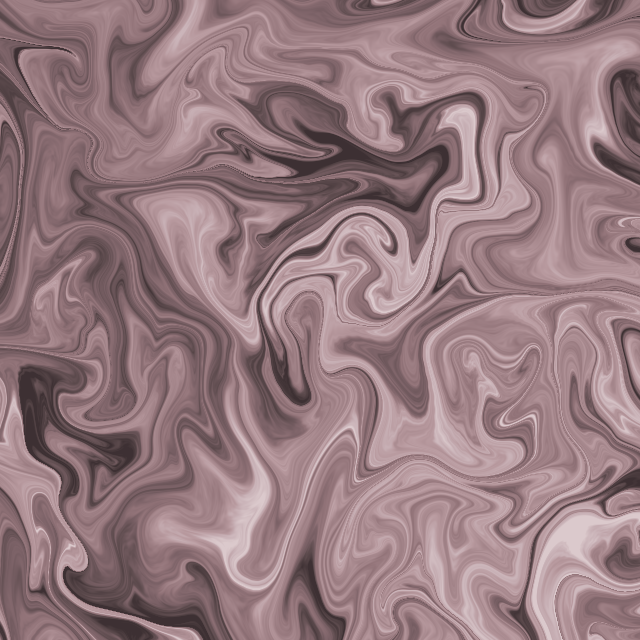
Reproduce this texture procedurally as a WebGL 1 fragment shader.

```glsl
precision highp float;
// Mauve marbled fluid: layered noise stretched and folded by a swirling flow.
uniform vec2 u_resolution;

#define FLOW_SCALE 4.6    // large swirls across the canvas
#define FLOW_STEPS 36     // advection steps
#define FLOW_STEP 0.1     // length of one step
#define FLOW_DRIFT 0.35   // change of the flow along the path
#define EDDY 0.5          // speed of the small swirls
#define PIGMENT_SCALE 5.2 // pigment blotches across the unstirred canvas
#define PERSISTENCE 0.62  // weight of each finer pigment layer
#define CONTRAST 5.1
#define MID_TONE 3.25

const mat2 TURN = mat2(0.8, 0.6, -0.6, 0.8);

float hash(vec2 cell) {
  vec3 h = fract(vec3(cell.xyx) * vec3(0.1031, 0.1030, 0.0973));
  h += dot(h, h.yzx + 33.33);
  return fract((h.x + h.y) * h.z);
}

// Value noise in x, its gradient in yz.
vec3 noise(vec2 p) {
  vec2 cell = floor(p), f = p - cell;
  vec2 w = f * f * f * (f * (f * 6.0 - 15.0) + 10.0);
  vec2 slope = 30.0 * f * f * (f - 1.0) * (f - 1.0);
  float a = hash(cell);
  float b = hash(cell + vec2(1.0, 0.0));
  float c = hash(cell + vec2(0.0, 1.0));
  float d = hash(cell + vec2(1.0, 1.0));
  float twist = a - b - c + d;
  return vec3(a + (b - a) * w.x + (c - a) * w.y + twist * w.x * w.y,
              slope * (vec2(b - a, c - a) + twist * w.yx));
}

// Divergence-free velocity: the rotated gradient of two noise layers.
vec2 velocity(vec2 p, float age) {
  vec2 drift = FLOW_DRIFT * age * vec2(0.8, -0.6);
  vec2 swirl = noise(p + drift + 17.3).yz;
  vec2 eddy = noise(TURN * p * 2.0 - drift * 1.7 + 61.7).yz * TURN;
  vec2 gradient = swirl + EDDY * eddy;
  return vec2(gradient.y, -gradient.x);
}

// Follow the flow back to where the pigment came from.
vec2 unstir(vec2 uv) {
  vec2 p = uv * FLOW_SCALE;
  for (int i = 0; i < FLOW_STEPS; i++) {
    p -= FLOW_STEP * velocity(p, float(i) * FLOW_STEP);
  }
  return p / FLOW_SCALE;
}

// Centred layered noise; layers finer than the footprint fade out.
float pigment(vec2 p, float footprint) {
  float sum = 0.0, weight = 1.0, scale = PIGMENT_SCALE;
  vec2 q = p * scale + 40.0;
  for (int i = 0; i < 6; i++) {
    float keep = 1.0 - smoothstep(0.5, 1.6, footprint * scale);
    sum += weight * keep * (noise(q).x - 0.5);
    q = TURN * q * 2.1 + 9.7;
    scale *= 2.1;
    weight *= PERSISTENCE;
  }
  return sum;
}

vec3 palette(float tone) {
  vec3 color = vec3(0.24, 0.19, 0.20);
  color = mix(color, vec3(0.36, 0.29, 0.30), clamp(tone, 0.0, 1.0));
  color = mix(color, vec3(0.48, 0.38, 0.40), clamp(tone - 1.0, 0.0, 1.0));
  color = mix(color, vec3(0.57, 0.45, 0.47), clamp(tone - 2.0, 0.0, 1.0));
  color = mix(color, vec3(0.64, 0.52, 0.54), clamp(tone - 3.0, 0.0, 1.0));
  color = mix(color, vec3(0.72, 0.60, 0.62), clamp(tone - 4.0, 0.0, 1.0));
  color = mix(color, vec3(0.79, 0.70, 0.72), clamp(tone - 5.0, 0.0, 1.0));
  return mix(color, vec3(0.86, 0.79, 0.80), clamp(tone - 6.0, 0.0, 1.0));
}

void main() {
  float pixel = 1.0 / min(u_resolution.x, u_resolution.y);
  vec2 uv = gl_FragCoord.xy * pixel;
  vec2 offset = vec2(0.25, -0.25) * pixel;

  // Four samples per pixel, also used to measure the local stretch.
  vec2 a = unstir(uv + offset.xx);
  vec2 b = unstir(uv + offset.xy);
  vec2 c = unstir(uv + offset.yx);
  vec2 d = unstir(uv + offset.yy);
  float footprint = max(distance(a, d), distance(b, c));

  float amount = 0.25 * (pigment(a, footprint) + pigment(b, footprint)
                       + pigment(c, footprint) + pigment(d, footprint));
  gl_FragColor = vec4(palette(MID_TONE + CONTRAST * amount), 1.0);
}
```
